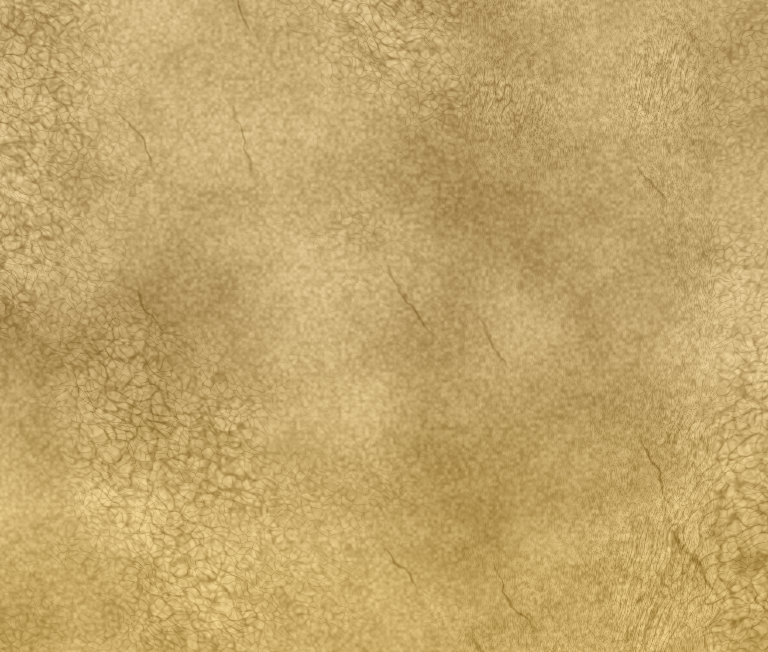
Give the GLSL for this texture, as a Shadertoy shader.

```glsl
const vec3 DARK_TAN = vec3(0.55, 0.43, 0.21);
const vec3 PALE_TAN = vec3(0.89, 0.79, 0.58);
const vec3 WARM_SHIFT = vec3(0.012, 0.0, -0.055);

float hash(vec2 p) {
    vec3 q = fract(p.xyx * 0.1031);
    q += dot(q, q.yzx + 33.33);
    return fract((q.x + q.y) * q.z);
}

vec2 hash2(vec2 p) {
    return vec2(hash(p), hash(p + 57.3));
}

vec2 rotate(vec2 p, float angle) {
    float c = cos(angle), s = sin(angle);
    return vec2(c * p.x - s * p.y, s * p.x + c * p.y);
}

float valueNoise(vec2 p) {
    vec2 cell = floor(p), f = fract(p);
    f = f * f * (3.0 - 2.0 * f);
    float low = mix(hash(cell), hash(cell + vec2(1, 0)), f.x);
    float high = mix(hash(cell + vec2(0, 1)), hash(cell + vec2(1, 1)), f.x);
    return mix(low, high, f.y);
}

// Layered noise centred on zero
float layeredNoise(vec2 p, int layers) {
    float sum = 0.0, amplitude = 0.5;
    for (int i = 0; i < layers; i++) {
        sum += amplitude * (valueNoise(p) - 0.5);
        p = rotate(p, 0.65) * 2.03 + 17.0;
        amplitude *= 0.56;
    }
    return sum;
}

// Distances to the nearest and second nearest cell points
vec2 cellular(vec2 p) {
    vec2 cell = floor(p), f = fract(p);
    vec2 nearest = vec2(8.0);
    for (int y = -1; y <= 1; y++) {
        for (int x = -1; x <= 1; x++) {
            vec2 offset = vec2(x, y);
            float d = length(offset + hash2(cell + offset) - f);
            nearest.y = min(nearest.y, max(nearest.x, d));
            nearest.x = min(nearest.x, d);
        }
    }
    return nearest;
}

// Stretched cell borders of uneven width
float creases(vec2 p, float scale, float angle, float stretch) {
    vec2 bend = vec2(layeredNoise(p * scale * 0.3, 3),
                     layeredNoise(p * scale * 0.3 + 40.0, 3));
    vec2 q = rotate(p * scale + bend * 3.0, angle) * vec2(1.0 / stretch, 1.0);
    vec2 d = cellular(q);
    float width = 0.12 + 0.4 * valueNoise(p * scale * 0.45 + 9.0);
    return 1.0 - smoothstep(0.0, width, d.y - d.x);
}

// Scattered tapering slits that lean down to the right
float longCracks(vec2 p, float scale, float share) {
    vec2 q = p * scale;
    q += 0.14 * vec2(layeredNoise(p * 28.0, 3), layeredNoise(p * 28.0 + 7.0, 3));
    vec2 cell = floor(q);
    float ink = 0.0;
    for (int y = -1; y <= 1; y++) {
        for (int x = -1; x <= 1; x++) {
            vec2 id = cell + vec2(x, y);
            vec2 local = q - id - hash2(id + 3.0);
            local = rotate(local, 1.02 + 0.5 * (hash(id + 21.0) - 0.5));
            float halfLength = mix(0.2, 0.55, hash(id + 31.0));
            float taper = 1.0 - smoothstep(0.2, 1.0, abs(local.x) / halfLength);
            float line = 1.0 - smoothstep(0.0, 0.02, abs(local.y));
            ink = max(ink, line * taper * step(hash(id + 11.0), share));
        }
    }
    return ink;
}

void mainImage(out vec4 fragColor, in vec2 fragCoord) {
    vec2 p = fragCoord / iResolution.y;

    // Worn blotches and suede grain
    float blotches = layeredNoise(p * 4.2 + 3.0, 6);
    float grain = valueNoise(p * 190.0) - 0.5;
    float pores = cellular(p * 125.0).x - 0.45;

    // Wrinkles gathered in patches
    float patches = layeredNoise(p * 3.3 + 23.0, 4);
    float coarseMask = smoothstep(0.0, 0.16, patches);
    float fineMask = 0.3 + 0.7 * smoothstep(-0.16, 0.08, patches);
    float lean = 0.55 - 0.9 * smoothstep(0.7, 1.1, p.x);
    float coarse = creases(p, 50.0, lean, 1.7);
    float fine = creases(p + 5.0, 92.0, lean, 1.5);
    float cracks = longCracks(p, 4.5, 0.6);

    float tone = 0.585 + 0.95 * blotches + 0.3 * grain - 0.2 * pores;
    tone += 0.3 * coarseMask * (0.36 - coarse);
    tone += 0.24 * fineMask * (0.36 - fine);
    tone -= 0.38 * cracks;

    // Tan dye, more golden toward the bottom
    vec3 color = mix(DARK_TAN, PALE_TAN, clamp(tone, 0.0, 1.08));
    color += WARM_SHIFT * (1.0 - smoothstep(0.0, 0.6, p.y));
    fragColor = vec4(color, 1.0);
}
```
